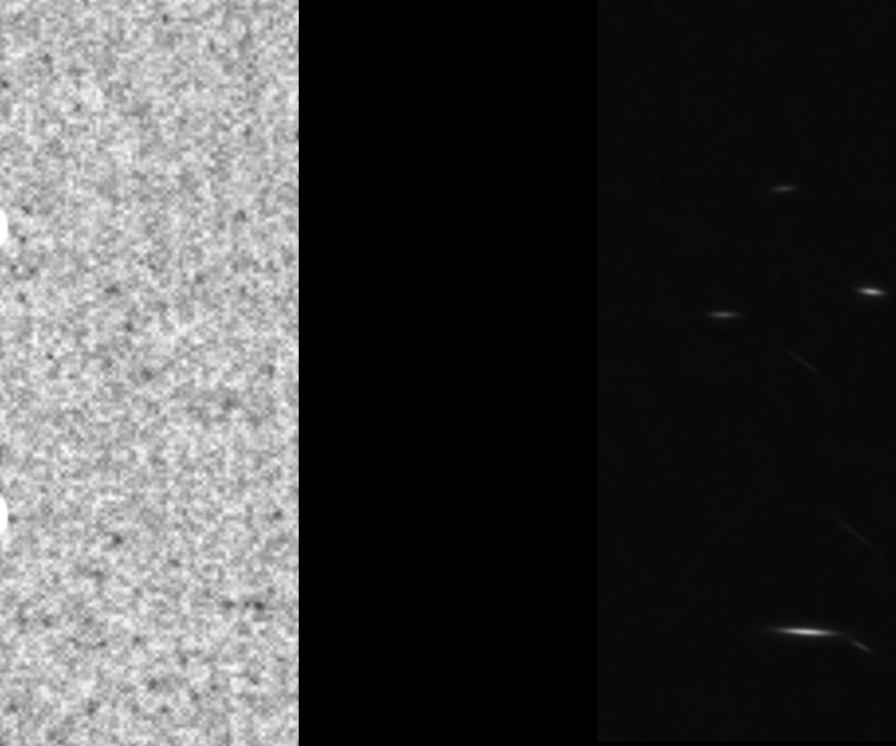
A Shadertoy shader for this texture map:

```glsl
float hash(vec2 p) {
    return fract(sin(dot(p, vec2(127.1, 311.7))) * 43758.5453);
}

float noise(vec2 p) {
    vec2 i = floor(p), f = fract(p);
    f = f * f * (3.0 - 2.0 * f);
    return mix(mix(hash(i), hash(i + vec2(1, 0)), f.x),
               mix(hash(i + vec2(0, 1)), hash(i + vec2(1, 1)), f.x), f.y);
}

// Soft dark pits, one candidate per jittered grid cell
float pits(vec2 p) {
    vec2 g = p * 26.0, cell = floor(g);
    float depth = 0.0;
    for (int y = -1; y <= 1; y++)
    for (int x = -1; x <= 1; x++) {
        vec2 c = cell + vec2(x, y);
        vec2 centre = c + vec2(hash(c + 3.1), hash(c + 7.7));
        vec2 q = centre / 26.0;
        float density = 0.12 + 0.6 * q.x + 0.25 * smoothstep(0.3, 0.05, q.y);
        float present = step(hash(c + 19.3), density);
        float radius = mix(0.12, 0.24, hash(c + 31.9));
        vec2 d = (g - centre) / radius;
        depth = max(depth, present * mix(0.1, 0.34, hash(c + 43.7)) * exp(-dot(d, d)));
    }
    return depth;
}

float blob(vec2 p, vec2 centre, vec2 size) {
    vec2 d = (p - centre) / size;
    return exp(-dot(d, d));
}

// Thin highlight with a faint halo
float glint(vec2 p, vec2 centre, float len, float slope) {
    vec2 d = p - centre;
    d.y -= slope * d.x;
    return blob(d, vec2(0), vec2(len, 0.004)) + 0.12 * blob(d, vec2(0), vec2(len * 1.7, 0.014));
}

float stone(vec2 p) {
    float v = 0.745;
    v += 0.28 * (noise(p * 105.0) - 0.5);
    v += 0.22 * (noise(p * 190.0 + 40.0) - 0.5);
    v += 0.07 * (noise(p * 32.0 + 9.0) - 0.5);
    v += 0.04 * (noise(p * vec2(65, 4)) - 0.5);
    v -= pits(p);
    // Worn vertical streak
    v -= 0.06 * blob(p, vec2(0.346, 0.42), vec2(0.007, 0.2));
    // Bright notches on the left border
    for (int i = 0; i < 2; i++) {
        vec2 d = (p - vec2(0, 0.695 - 0.386 * float(i))) / vec2(0.011, 0.027);
        v = mix(v, 1.0, smoothstep(1.2, 0.75, length(d)));
    }
    return v;
}

float darkSheet(vec2 p) {
    float v = 0.035 + 0.012 * (noise(p * 100.0) - 0.5) + 0.008 * (noise(p * 28.0) - 0.5);
    v += 0.62 * glint(p, vec2(1.08, 0.153), 0.028, -0.06);
    v += 0.5 * glint(p, vec2(1.167, 0.609), 0.013, -0.1);
    v += 0.22 * glint(p, vec2(0.969, 0.578), 0.016, 0.0);
    v += 0.15 * glint(p, vec2(1.05, 0.747), 0.014, 0.05);
    v += 0.13 * glint(p, vec2(1.153, 0.134), 0.012, -0.5);
    v += 0.05 * glint(p, vec2(1.078, 0.513), 0.02, -0.7);
    v += 0.04 * glint(p, vec2(1.145, 0.285), 0.025, -0.8);
    return v;
}

void mainImage(out vec4 fragColor, in vec2 fragCoord) {
    vec2 p = fragCoord / iResolution.xy * vec2(1.2, 1.0);
    float aa = 0.6 / iResolution.y;

    // Three panels: pale stone, black, near-black sheet
    float left = 1.0 - smoothstep(0.4 - aa, 0.4 + aa, p.x);
    float right = smoothstep(0.8 - aa, 0.8 + aa, p.x) * smoothstep(0.006 - aa, 0.006 + aa, p.y);
    float v = stone(p) * left + darkSheet(p) * right;
    fragColor = vec4(vec3(clamp(v, 0.0, 1.0)), 1.0);
}
```
